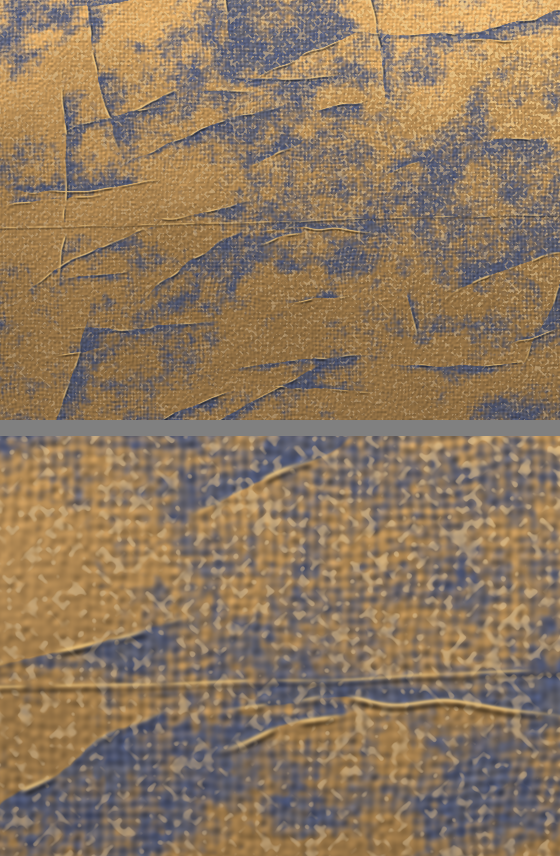
Top: the whole. Bottom: its middle third, enlarged.
Reproduce this texture procedurally as a Shadertoy shader.

```glsl
// Gold paint dragged by a palette knife over blue woven canvas, lit from above.

float hash(vec2 p) {
    vec3 q = fract(p.xyx * vec3(0.1031, 0.1030, 0.0973));
    q += dot(q, q.yzx + 33.33);
    return fract((q.x + q.y) * q.z);
}

float noise(vec2 p) {
    vec2 i = floor(p), f = fract(p);
    f = f * f * (3.0 - 2.0 * f);
    return mix(mix(hash(i), hash(i + vec2(1, 0)), f.x),
               mix(hash(i + vec2(0, 1)), hash(i + vec2(1, 1)), f.x), f.y);
}

// coordinates along and across a direction
vec2 turn(vec2 p, float a) {
    return vec2(dot(p, vec2(cos(a), sin(a))), dot(p, vec2(-sin(a), cos(a))));
}

float fbm(vec2 p) {
    float sum = 0.0, amp = 0.5;
    for (int i = 0; i < 5; i++) {
        sum += amp * noise(p);
        p = turn(p, 0.6) * 2.03 + 17.3;
        amp *= 0.5;
    }
    return sum / 0.97;
}

// x: coverage change, y: bright ridge, z: shadow under the ridge
vec3 knifeStrokes(vec2 p) {
    vec3 total = vec3(0);
    for (int i = 0; i < 38; i++) {
        float id = float(i) * 7.0 + 3.0;
        vec2 center = vec2(hash(vec2(id, 11.0)) * 1.4, fract(float(i) * 0.618 + 0.13));
        float pick = hash(vec2(id, 29.0));
        float spread = hash(vec2(id, 41.0));
        float angle = pick < 0.8 ? mix(-0.05, 0.65, spread) : mix(1.1, 1.9, spread);
        float len = mix(0.06, 0.36, pow(hash(vec2(id, 57.0)), 1.6));
        float side = hash(vec2(id, 71.0)) < 0.7 ? 1.0 : -1.0;

        vec2 q = turn(p - center, angle);
        q.y += (hash(vec2(id, 83.0)) - 0.5) * 1.2 * q.x * q.x;
        q.y += 0.009 * (noise(vec2(q.x * 22.0, id)) - 0.5);
        float along = 1.0 - smoothstep(0.45, 1.0, abs(q.x) / len);
        float across = q.y * side;
        float reach = mix(0.008, 0.034, hash(vec2(id, 97.0))) * (0.7 + 0.5 * q.x / len);

        float bare = smoothstep(0.002, -0.003, across) * exp(min(across, 0.0) / max(reach, 0.004));
        float smear = smoothstep(-0.002, 0.003, across) * exp(-max(across, 0.0) / 0.05);
        float broken = smoothstep(0.3, 0.75, noise(vec2(q.x * 45.0, id + 5.0)));
        float ridge = exp(-pow(q.y / (0.0013 + 0.0012 * pick), 2.0));
        float shade = exp(-pow((q.y + 0.004) / 0.0025, 2.0));
        total += along * vec3(0.38 * smear - 1.0 * bare, ridge * broken, shade * broken);
    }
    return total;
}

void mainImage(out vec4 fragColor, in vec2 fragCoord) {
    vec2 p = fragCoord / iResolution.y;

    // woven threads, slightly uneven, and the speckle of dry paint
    vec2 thread = p * 108.0 + 1.2 * vec2(noise(p * 14.0), noise(p * 14.0 + 40.0));
    vec2 wave = sin(6.2832 * thread);
    float weave = 0.5 * (wave.x + wave.y) * mix(0.5, 1.3, noise(p * 33.0 + 5.0));
    float grain = 0.22 * (noise(p * vec2(40, 190)) + noise(p * vec2(190, 40) + 50.0))
                + 0.56 * noise(turn(p, 0.5) * 140.0 + 70.0) - 0.5;

    // diagonal patches, torn at their edges
    vec2 warp = vec2(fbm(p * 5.0 + 8.0), fbm(p * 5.0 + 31.0)) - 0.5;
    float patches = fbm(turn(p, 0.4) * vec2(3.8, 9.0) + 2.6 * warp + 4.0);
    vec3 strokes = knifeStrokes(p);
    float cover = (patches - 0.375) * 2.3 + 1.2 * (fbm(p * 22.0) - 0.5) + strokes.x;
    float gold = smoothstep(-0.58, 0.46, cover + 0.10 * weave + 0.9 * grain);

    // paint colours under a light that fades downwards
    float light = mix(0.85, 1.13, smoothstep(0.15, 0.95, p.y + 0.2 * warp.x));
    light += 0.20 * smoothstep(0.72, 1.05, p.y + 0.5 * warp.y);
    vec3 blue = mix(vec3(0.27, 0.31, 0.44), vec3(0.37, 0.37, 0.41), noise(p * 85.0));
    vec3 ochre = mix(vec3(0.62, 0.475, 0.285), vec3(0.70, 0.54, 0.33), fbm(p * 7.0 + 60.0));
    vec3 color = mix(blue * mix(1.0, light, 0.35), ochre * light, gold);

    // relief of the cloth and of small paint lumps
    float relief = noise(p * 170.0) - noise(p * 170.0 + vec2(-0.25, 0.6));
    float thick = smoothstep(0.1, 0.7, cover);
    color *= 1.0 + mix(0.12, 0.06, thick) * weave + 0.24 * relief;

    // small pale warm glints, denser towards the upper right
    float sparkle = noise(turn(p, 0.8) * 200.0 + 9.0) + 0.08 * weave;
    float sheen = smoothstep(0.3, 1.5, p.y + 0.4 * p.x);
    float glint = smoothstep(0.64, 0.96, sparkle + 0.12 * sheen);
    vec3 glare = mix(vec3(0.69, 0.61, 0.51), vec3(0.93, 0.79, 0.54), gold * (0.25 + 0.75 * sheen));
    color = mix(color, glare, glint * mix(0.55, 0.85, sheen));
    color += vec3(0.035, 0.03, 0.02) * sheen * (1.0 - thick);

    // raised paint edges and one long seam
    float seamY = p.y - 0.455 - 0.025 * p.x - 0.004 * noise(vec2(p.x * 14.0, 2.0));
    float seam = exp(-pow(seamY / 0.0016, 2.0)) * smoothstep(0.2, 0.6, noise(vec2(p.x * 40.0, 6.0)));
    float seamShade = exp(-pow((seamY + 0.004) / 0.0022, 2.0));
    color *= 1.0 - 0.40 * clamp(strokes.z + 0.6 * seamShade, 0.0, 1.0);
    color = mix(color, vec3(0.96, 0.80, 0.51) * mix(0.88, 1.04, p.y),
                0.8 * clamp(strokes.y + 0.7 * seam, 0.0, 1.0));

    fragColor = vec4(clamp(color, 0.0, 1.0), 1.0);
}
```
